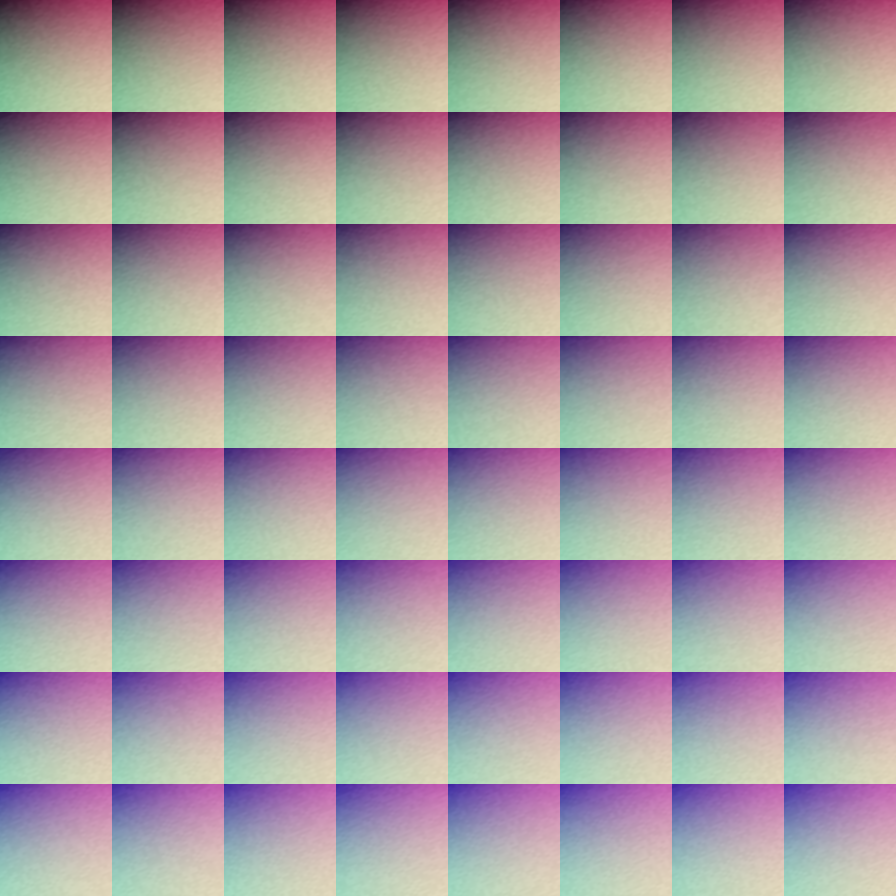
This pattern is drawn by a WebGL 1 fragment shader. Its source:

```glsl
precision highp float;
// Colour grading chart: 8 by 8 tiles, red across, green downward, blue from tile to tile.

uniform vec2 u_resolution;

const float TILES = 8.0;
const float GRAIN_CELLS = 360.0;
const float GRAIN_STRENGTH = 0.035;

float hash(vec2 p) {
  vec3 q = fract(vec3(p.xyx) * 0.1031);
  q += dot(q, q.yzx + 33.33);
  return fract((q.x + q.y) * q.z);
}

float valueNoise(vec2 p) {
  vec2 cell = floor(p);
  vec2 f = fract(p);
  f = f * f * (3.0 - 2.0 * f);
  float low = mix(hash(cell), hash(cell + vec2(1.0, 0.0)), f.x);
  float high = mix(hash(cell + vec2(0.0, 1.0)), hash(cell + vec2(1.0)), f.x);
  return mix(low, high, f.y);
}

// Rises quickly, then levels off
float shoulder(float t, float power) {
  return 1.0 - pow(max(1.0 - t, 0.0), power);
}

// Faded film grade of a plain RGB input
vec3 grade(vec3 rgb) {
  float r = shoulder(rgb.r, 1.35);
  float g = shoulder(rgb.g, 1.65);
  float b = shoulder(rgb.b, 1.3);
  vec3 shadow = mix(vec3(0.17, 0.08, 0.16), vec3(0.24, 0.15, 0.65), b);
  vec3 magenta = mix(vec3(0.68, 0.22, 0.39), vec3(0.77, 0.36, 0.71), b);
  vec3 mint = mix(vec3(0.50, 0.77, 0.60), vec3(0.62, 0.85, 0.75), b);
  vec3 cream = mix(vec3(0.86, 0.82, 0.68), vec3(0.88, 0.84, 0.73), b);
  return mix(mix(shadow, magenta, r), mix(mint, cream, r), g);
}

// p runs from the upper left corner, with y downward
vec3 chart(vec2 p) {
  vec2 tile = clamp(floor(p * TILES), 0.0, TILES - 1.0);
  vec2 local = p * TILES - tile;
  float blue = (tile.y * TILES + tile.x) / (TILES * TILES - 1.0);
  return grade(vec3(local, blue));
}

// Fine streaks that climb to the right
float grain(vec2 p) {
  vec2 along = normalize(vec2(1.0, -0.4));
  vec2 across = vec2(-along.y, along.x);
  vec2 q = vec2(dot(p, along) * 0.6, dot(p, across)) * GRAIN_CELLS;
  return valueNoise(q + 400.0) - 0.5;
}

void main() {
  // Average four samples per pixel to smooth the tile edges
  vec3 colour = vec3(0.0);
  for (int j = 0; j < 2; j++) {
    for (int i = 0; i < 2; i++) {
      vec2 offset = vec2(float(i), float(j)) * 0.5 - 0.25;
      vec2 p = (gl_FragCoord.xy + offset) / u_resolution;
      p.y = 1.0 - p.y;
      colour += 0.25 * (chart(p) + GRAIN_STRENGTH * grain(p));
    }
  }
  gl_FragColor = vec4(clamp(colour, 0.0, 1.0), 1.0);
}
```
